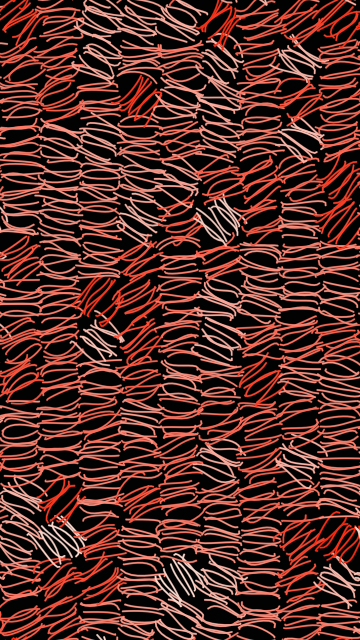
Give the GLSL for this pattern, as a Shadertoy shader.

```glsl
#define COLUMNS 9.0
#define STROKES 8
#define SEGMENTS 10
#define HALF_WIDTH 0.023
#define SPREAD 0.96
#define MAX_TURN 1.1
#define BEND 0.62
#define PALE vec3(1.0, 0.90, 0.86)
#define RED vec3(1.0, 0.11, 0.0)
#define GROUND vec3(0.012, 0.006, 0.006)

vec4 hash4(vec3 seed) {
    vec4 q = fract(seed.xyzx * vec4(0.1031, 0.1030, 0.0973, 0.1099));
    q += dot(q, q.wzxy + 33.33);
    return fract((q.xxyz + q.yzzw) * q.zywx);
}

float valueNoise(vec2 p) {
    vec2 i = floor(p), f = fract(p);
    f = f * f * (3.0 - 2.0 * f);
    float low = mix(hash4(vec3(i, 91.0)).x, hash4(vec3(i + vec2(1, 0), 91.0)).x, f.x);
    float high = mix(hash4(vec3(i + vec2(0, 1), 91.0)).x, hash4(vec3(i + 1.0, 91.0)).x, f.x);
    return mix(low, high, f.y);
}

// Tone of a cell from -1 to 1; it steers both slope and colour
float cellTone(vec2 cell) {
    vec4 h = hash4(vec3(cell, 57.0));
    float local = h.x + h.y + h.z - 1.5;
    float regional = valueNoise(cell * 0.45 + 20.0) - 0.5;
    return clamp(0.72 * local + 0.7 * regional, -1.0, 1.0);
}

float segmentDistance(vec2 p, vec2 a, vec2 b) {
    vec2 pa = p - a, ba = b - a;
    return length(pa - ba * clamp(dot(pa, ba) / max(dot(ba, ba), 1e-6), 0.0, 1.0));
}

vec2 bezier(vec2 a, vec2 b, vec2 c, vec2 d, float t) {
    float s = 1.0 - t;
    return s * s * s * a + 3.0 * s * t * (s * b + t * c) + t * t * t * d;
}

// Wavy stroke along the x axis, with ends that may hook
float strokeDistance(vec2 p, vec4 h, vec4 k) {
    float reach = mix(0.40, 0.56, h.x);
    vec2 a = vec2(-reach, (k.x - 0.5) * 0.14);
    vec2 d = vec2(reach, (k.y - 0.5) * 0.14);
    vec2 b = vec2(-reach * mix(0.1, 1.35, h.y), (k.z - 0.5) * BEND);
    vec2 c = vec2(reach * mix(0.1, 1.35, h.z), (k.w - 0.5) * BEND);
    float nearest = 1.0;
    vec2 from = a;
    for (int i = 1; i <= SEGMENTS; i++) {
        vec2 to = bezier(a, b, c, d, float(i) / float(SEGMENTS));
        nearest = min(nearest, segmentDistance(p, from, to));
        from = to;
    }
    return nearest;
}

void mainImage(out vec4 fragColor, in vec2 fragCoord) {
    float pixel = COLUMNS / iResolution.x;
    vec2 p = fragCoord * pixel;
    vec2 home = floor(p);
    vec3 color = GROUND;

    // Strokes of the neighbouring cells may reach into this one
    for (int y = -1; y <= 1; y++)
    for (int x = -1; x <= 1; x++) {
        vec2 cell = home + vec2(x, y);
        vec2 q = p - cell - 0.5;
        if (dot(q, q) > 0.95) continue;
        float tone = cellTone(cell);

        for (int i = 0; i < STROKES; i++) {
            vec4 h = hash4(vec3(cell, float(i) + 3.0));
            vec4 k = hash4(vec3(cell, float(i) + 31.0));

            // Turn into the frame of the stroke and slide it to its lane
            float angle = tone * MAX_TURN + 0.06;
            vec2 along = vec2(cos(angle), sin(angle));
            float lane = ((float(i) + 0.5 + 0.5 * (h.w - 0.5)) / float(STROKES) - 0.5) * SPREAD;
            vec2 r = vec2(dot(q, along), dot(q, vec2(-along.y, along.x)) - lane);
            r.x -= (fract(h.w * 7.0) - 0.5) * 0.12;
            r.y -= r.x * (fract(h.x * 9.0) - 0.5) * 0.3;
            if (abs(r.y) > 0.32 || abs(r.x) > 0.72) continue;

            // Soft-edged ink with a slight change of shade per stroke
            float d = strokeDistance(r, h, k);
            float ink = smoothstep(0.75 * pixel, -0.75 * pixel, d - HALF_WIDTH);
            vec3 tint = mix(PALE, RED, clamp(0.5 + 0.5 * tone + 0.06 * (h.y - 0.5), 0.0, 1.0));
            color = mix(color, tint * mix(0.93, 1.0, h.z), ink);
        }
    }
    fragColor = vec4(color, 1.0);
}
```
